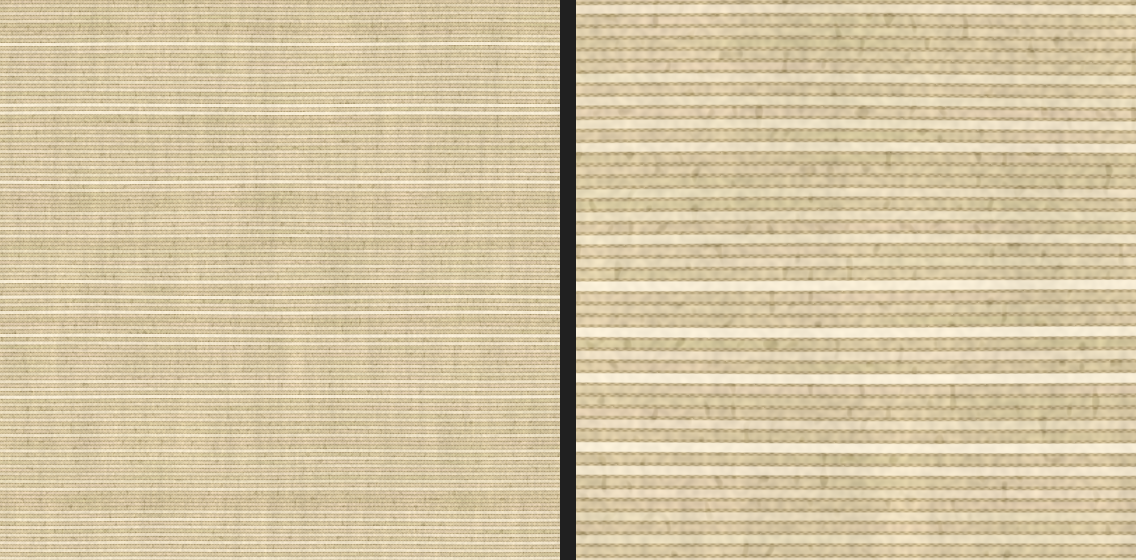
Left: the whole. Right: its middle third, enlarged.
Reproduce this texture procedurally as a Shadertoy shader.

```glsl
// Ribbed woven cloth: 146 horizontal weft ribs, roughly every second one cream.
// Each rib is a soft band over a darker stitched gap; stretched gradient noise
// adds uneven thread colour, vertical slubs and fine fibre grain.

float hash(vec2 p) {
    vec3 q = fract(vec3(p.xyx) * 0.1031);
    q += dot(q, q.yzx + 33.33);
    return fract((q.x + q.y) * q.z);
}

vec2 gradient(vec2 cell) {
    float angle = 6.2832 * hash(cell);
    return vec2(cos(angle), sin(angle));
}

// Gradient noise, about -0.7 to 0.7
float noise(vec2 p) {
    vec2 i = floor(p), f = fract(p);
    vec2 u = f * f * f * (f * (f * 6.0 - 15.0) + 10.0);
    vec2 e = vec2(0.0, 1.0);
    float low = mix(dot(gradient(i), f), dot(gradient(i + e.yx), f - e.yx), u.x);
    float high = mix(dot(gradient(i + e), f - e), dot(gradient(i + e.yy), f - e.yy), u.x);
    return mix(low, high, u.y);
}

void mainImage(out vec4 fragColor, in vec2 fragCoord) {
    vec2 uv = fragCoord / iResolution.xy;

    // Weft rows, bent very slightly along their length
    float y = uv.y * 146.0 + 0.3 * noise(uv * vec2(3.0, 9.0));
    float row = floor(y);
    float across = abs(fract(y) - 0.5);
    float soft = 73.0 / iResolution.y + 0.05;
    float pick = hash(vec2(row, 7.0));

    // Cream threads: alternate rows of varied strength, a few bold or missing
    float alternate = 1.0 - mod(row, 2.0);
    float cream = mix(0.12 * pick, mix(0.4, 0.9, pick), alternate);
    cream = mix(cream, 1.0, alternate * step(0.72, pick));
    cream *= mix(1.0, 0.2, step(hash(vec2(row, 23.0)), 0.1));
    cream *= 1.0 + 0.25 * noise(vec2(uv.x * 14.0, row * 1.7 + 0.4));

    // Ecru thread drifts between olive and rosy beige
    float tint = noise(vec2(uv.x * 9.0, row * 0.37)) + 0.6 * (hash(vec2(row, 41.0)) - 0.5);
    vec3 ecru = mix(vec3(0.82, 0.77, 0.60), vec3(0.87, 0.79, 0.67), clamp(0.5 + tint, 0.0, 1.0));
    vec3 thread = mix(ecru, vec3(0.97, 0.93, 0.84), clamp(cream, 0.0, 1.0));

    // Warp stitches show in the gaps, shifted by half a stitch on alternate rows
    float stitch = 0.5 + 0.5 * cos(6.2832 * (uv.x * 200.0 + 0.5 * alternate));
    vec3 gap = mix(vec3(0.70, 0.63, 0.47), vec3(0.80, 0.73, 0.58), stitch);

    float halfWidth = mix(0.31, 0.42, cream);
    float rib = 1.0 - smoothstep(halfWidth - soft, halfWidth + soft, across);
    vec3 color = mix(gap, thread, rib);

    // Fibre grain, vertical slubs and broad unevenness, weaker on cream
    float grain = noise(vec2(uv.x * 210.0, y * 1.3 + 0.5));
    float slub = noise(vec2(uv.x * 75.0, uv.y * 7.0));
    float broad = noise(uv * vec2(16.0, 3.0) + 5.0);
    float wear = 0.10 * grain + 0.06 * slub + 0.035 * broad;
    color *= 1.0 + wear * mix(1.0, 0.4, cream * rib);

    // Sparse dark flecks where the warp pulls through
    float fleck = smoothstep(0.28, 0.5, noise(vec2(uv.x * 130.0, y * 0.6)));
    color -= fleck * (1.0 - cream * rib) * vec3(0.08, 0.08, 0.09);

    fragColor = vec4(clamp(color, 0.0, 1.0), 1.0);
}
```
